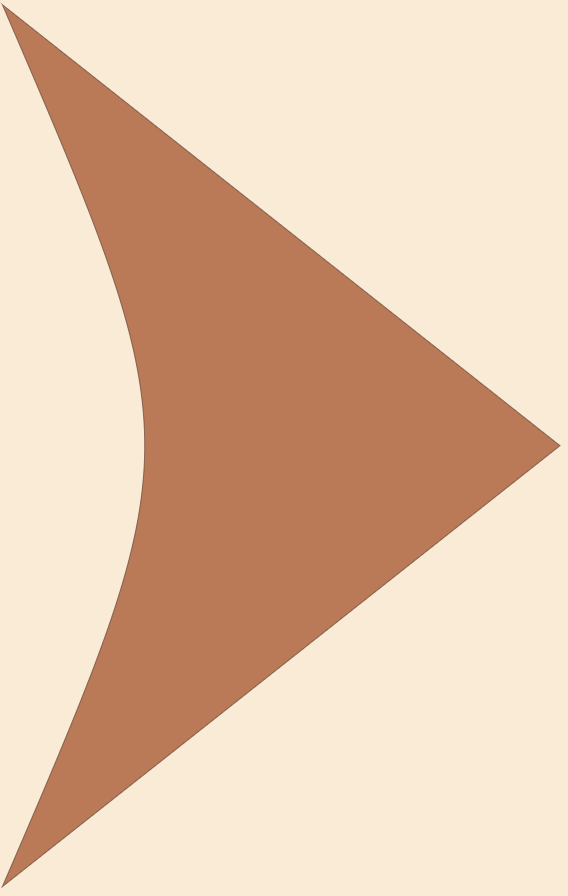
A Shadertoy shader for this background:

```glsl
// Colours
const vec3 CREAM = vec3(0.98, 0.92, 0.84);
const vec3 CLAY = vec3(0.73, 0.48, 0.34);
const vec3 OUTLINE = vec3(0.32, 0.22, 0.17);

// Arrowhead geometry, in units of the canvas height
const float AXIS_Y = 0.5026;
const float HALF_HEIGHT = 0.4922;
const float LEFT_X = 0.0026;
const float NOTCH_X = 0.1615;
const float TIP_X = 0.6250;
const float OUTLINE_WIDTH = 0.0007;

// Signed distance to the straight edge, mirrored about the axis
float straightEdge(vec2 p) {
    vec2 normal = normalize(vec2(HALF_HEIGHT, TIP_X - LEFT_X));
    return dot(p - vec2(TIP_X, 0.0), normal);
}

// Approximate distance to a cubic Bezier whose inner controls coincide:
// its height obeys s^3 + 3s = 4v, solved with hyperbolic functions
float curvedEdge(vec2 p) {
    float v = p.y / HALF_HEIGHT;
    float s = 2.0 * sinh(asinh(2.0 * v) / 3.0);
    float depth = NOTCH_X - LEFT_X;
    float curveX = LEFT_X + depth * (1.0 - s * s);
    float slope = depth * 8.0 * s / (3.0 * (1.0 + s * s) * HALF_HEIGHT);
    return (curveX - p.x) / sqrt(1.0 + slope * slope);
}

float arrowhead(vec2 p) {
    p.y = abs(p.y);
    return max(straightEdge(p), curvedEdge(p));
}

void mainImage(out vec4 fragColor, in vec2 fragCoord) {
    float pixel = 1.0 / iResolution.y;
    vec2 p = fragCoord * pixel - vec2(0.0, AXIS_Y);
    float d = arrowhead(p);

    // Antialiased fill
    float fill = clamp(0.5 - d / pixel, 0.0, 1.0);
    vec3 color = mix(CREAM, CLAY, fill);

    // Hairline, fading by coverage when thinner than a pixel
    float lineWidth = max(OUTLINE_WIDTH, pixel);
    float line = clamp(0.5 + (0.5 * lineWidth - abs(d)) / pixel, 0.0, 1.0);
    color = mix(color, OUTLINE, line * OUTLINE_WIDTH / lineWidth);

    fragColor = vec4(color, 1.0);
}
```
